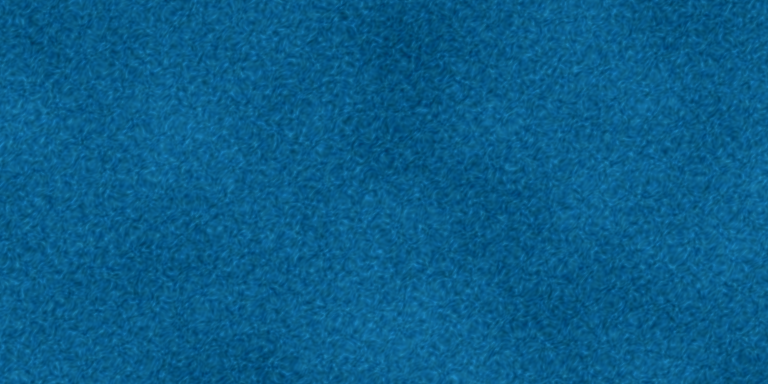
A WebGL 1 fragment shader for this texture:

```glsl
precision highp float;
uniform vec2 u_resolution;

const vec3 MID_BLUE = vec3(0.037, 0.367, 0.547);
const vec3 TONE_STEP = vec3(0.018, 0.036, 0.044);   // colour change per unit of tone
const vec3 HUE_STEP = vec3(-0.010, -0.007, 0.016);  // drift between teal and pure blue

const float CLOUD_SCALE = 1.7;    // cells per canvas height
const float CLOUD_CONTRAST = 1.9;
const float CLUMP_SCALE = 37.0;
const float CLUMP_CONTRAST = 1.2;
const float NAP_SCALE = 73.0;
const float NAP_CONTRAST = 2.8;
const float FIBRE_SCALE = 123.0;
const float FIBRE_CONTRAST = 2.5;
const float FLECK_CONTRAST = 0.7;
const float HUE_SCALE = 47.0;
const float HUE_CONTRAST = 2.2;

const float NAP_ANGLE = 0.75;     // lean of the nap, in radians
const float NAP_STRETCH = 1.25;
const float WARP_SCALE = 21.0;
const float WARP_AMOUNT = 0.012;
const float TAU = 6.2831853;

float hash(vec2 p) {
    vec3 q = fract(p.xyx * 0.1031);
    q += dot(q, q.yzx + 33.33);
    return fract((q.x + q.y) * q.z);
}

vec2 gradient(vec2 cell) {
    float angle = TAU * hash(cell);
    return vec2(cos(angle), sin(angle));
}

// Gradient noise with quintic fade, centred on zero
float noise(vec2 p) {
    vec2 cell = floor(p);
    vec2 f = p - cell;
    vec2 fade = f * f * f * (f * (f * 6.0 - 15.0) + 10.0);
    vec2 e = vec2(1.0, 0.0);
    float a = dot(gradient(cell), f);
    float b = dot(gradient(cell + e.xy), f - e.xy);
    float c = dot(gradient(cell + e.yx), f - e.yx);
    float d = dot(gradient(cell + e.xx), f - e.xx);
    return mix(mix(a, b, fade.x), mix(c, d, fade.x), fade.y);
}

mat2 rotation(float angle) {
    float c = cos(angle);
    float s = sin(angle);
    return mat2(c, -s, s, c);
}

// Broad soft patches of worn and deep dye
float clouds(vec2 p) {
    float sum = 0.0;
    float weight = 1.0;
    p *= CLOUD_SCALE;
    for (int i = 0; i < 4; i++) {
        sum += weight * noise(p + 13.7);
        p = rotation(0.6) * p * 2.1 + 5.3;
        weight *= 0.58;
    }
    return sum;
}

// Position along and across the leaning, slightly warped nap
vec2 napSpace(vec2 p) {
    vec2 warp = vec2(noise(p * WARP_SCALE + 3.1), noise(p * WARP_SCALE + 47.9));
    vec2 q = rotation(NAP_ANGLE) * (p + WARP_AMOUNT * warp);
    return vec2(q.x / NAP_STRETCH, q.y);
}

void main() {
    vec2 p = gl_FragCoord.xy / u_resolution.y;
    vec2 q = napSpace(p) + 4.0;

    // Suede grain in three sizes
    float clump = noise(q * CLUMP_SCALE);
    float nap = noise(q * NAP_SCALE + 19.3);
    float fibre = noise(rotation(0.4) * q * FIBRE_SCALE + 71.7);

    float tone = CLOUD_CONTRAST * clouds(p)
               + CLUMP_CONTRAST * clump
               + NAP_CONTRAST * nap
               + FIBRE_CONTRAST * fibre;

    // Sparse pale fibre tips
    tone += FLECK_CONTRAST * smoothstep(0.3, 0.55, fibre + 0.4 * nap);

    float hue = HUE_CONTRAST * noise(p * HUE_SCALE + 91.3);
    vec3 colour = MID_BLUE + TONE_STEP * tone + HUE_STEP * hue;
    gl_FragColor = vec4(clamp(colour, 0.0, 1.0), 1.0);
}
```
